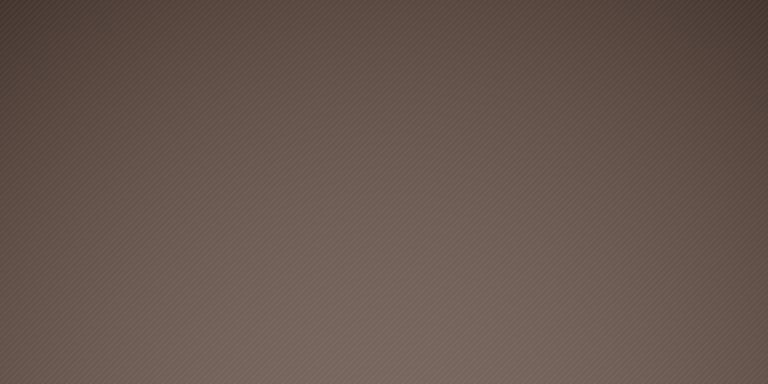
Give the GLSL for this pattern, as a Shadertoy shader.

```glsl
// 1 on the dark diagonal line, 0 in the gap; 64 repeats per canvas height
float diagonalLines(vec2 p, float pixel) {
    float distToLine = abs(fract((p.x - p.y) * 64.0) - 0.5);
    float blur = 64.0 * 0.7071 * pixel;
    return 1.0 - smoothstep(0.25 - blur, 0.25 + blur, distToLine);
}

// Warm glow centred below the lower edge, darkening to the upper corners
vec3 backgroundGlow(vec2 p) {
    vec2 fromGlow = p - vec2(0.0, -0.28);
    float falloff = clamp((dot(fromGlow, fromGlow) - 0.078) / 2.56, 0.0, 1.0);
    return mix(vec3(0.485, 0.418, 0.383), vec3(0.288, 0.228, 0.200), falloff);
}

void mainImage(out vec4 fragColor, in vec2 fragCoord) {
    // Height is one unit, x is zero at the centre
    vec2 p = vec2(fragCoord.x - 0.5 * iResolution.x, fragCoord.y) / iResolution.y;

    vec3 color = backgroundGlow(p);
    color -= vec3(0.024, 0.020, 0.020) * diagonalLines(p, 1.0 / iResolution.y);

    fragColor = vec4(color, 1.0);
}
```
